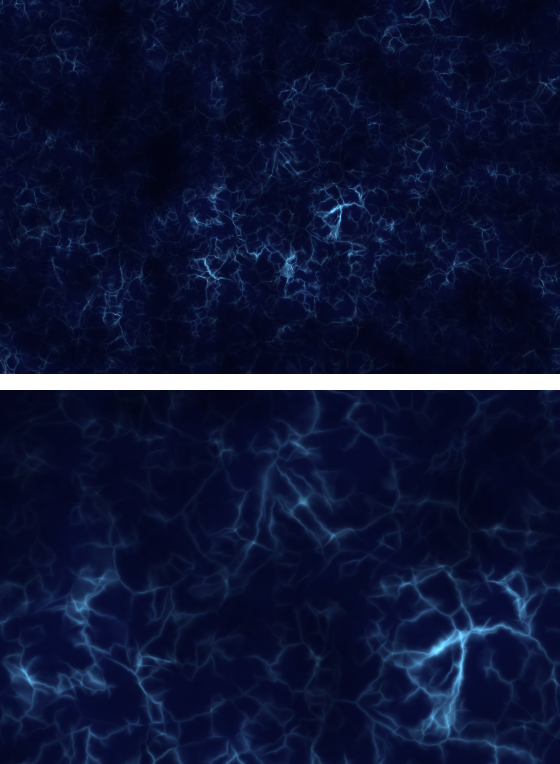
Top, the full canvas; bottom, a detail of the centre.
Reproduce this texture procedurally as a Shadertoy shader.

```glsl
// Deep blue cosmic web: thin, broken, glowing filaments over a mottled dark haze.
// Haze is layered gradient noise; filaments are jaggedly warped Voronoi borders
// at several scales, brightened where a broad density field is high.

const vec3 VOID_BLUE = vec3(0.007, 0.014, 0.083);
const vec3 HAZE_BLUE = vec3(0.025, 0.042, 0.190);
const vec3 THREAD_GLOW = vec3(0.075, 0.140, 0.150);
const float THREAD_RADIUS = 0.0018;

// Usual sine hash, two values in 0..1
vec2 hash2(vec2 cell) {
    vec2 k = vec2(dot(cell, vec2(127.1, 311.7)), dot(cell, vec2(269.5, 183.3)));
    return fract(sin(k) * 43758.5453);
}

vec2 gradientAt(vec2 cell) {
    float angle = 6.28319 * hash2(cell).x;
    return vec2(cos(angle), sin(angle));
}

// Gradient noise, centred on zero
float noise(vec2 p) {
    vec2 i = floor(p), f = fract(p);
    vec2 u = f * f * f * (f * (f * 6.0 - 15.0) + 10.0);
    vec2 e = vec2(1.0, 0.0);
    float low = mix(dot(gradientAt(i), f),
                    dot(gradientAt(i + e.xy), f - e.xy), u.x);
    float high = mix(dot(gradientAt(i + e.yx), f - e.yx),
                     dot(gradientAt(i + e.xx), f - e.xx), u.x);
    return mix(low, high, u.y);
}

float fbm(vec2 p, int octaves) {
    const mat2 TURN = mat2(0.8, 0.6, -0.6, 0.8);
    float sum = 0.0, amplitude = 1.0;
    for (int i = 0; i < octaves; i++) {
        sum += amplitude * noise(p);
        p = TURN * p * 2.03 + 17.3;
        amplitude *= 0.52;
    }
    return sum;
}

// Gap between the nearest two cell points: zero along the cell borders
float borderGap(vec2 p) {
    vec2 i = floor(p), f = fract(p);
    float nearest = 8.0, second = 8.0;
    for (int y = -1; y <= 1; y++) {
        for (int x = -1; x <= 1; x++) {
            vec2 cell = vec2(x, y);
            float d = length(cell + hash2(i + cell) - f);
            second = min(second, max(nearest, d));
            nearest = min(nearest, d);
        }
    }
    return second - nearest;
}

// One layer of threads, faded in and out along their length
float web(vec2 p, float frequency, float radius, float seed) {
    float line = exp(-borderGap(p * frequency + seed) / (2.0 * radius * frequency));
    float fade = smoothstep(-0.15, 0.45, noise(p * frequency * 0.6 + seed * 3.0));
    return line * fade;
}

void mainImage(out vec4 fragColor, in vec2 fragCoord) {
    vec2 p = fragCoord / iResolution.y;
    float radius = max(THREAD_RADIUS, 0.6 / iResolution.y);

    // Broad clusters and smaller voids
    float cluster = fbm(p * 2.2 + 4.7, 4);
    float patches = fbm(p * 8.0 + 31.0, 5);
    float density = exp(2.6 * cluster + 1.8 * patches);

    // Jagged bending shared by every thread layer
    vec2 bend = vec2(fbm(p * 10.0 + 52.0, 5), fbm(p * 10.0 + 87.0, 5));
    vec2 q = p + 0.022 * bend;

    // Coarse branches, twigs and fine hairs
    float branches = web(q, 13.0, radius, 3.1);
    float twigs = web(q + 0.006 * bend.yx, 29.0, radius, 11.7);
    float hairs = web(q - 0.005 * bend.yx, 57.0, radius, 23.9);
    float threads = 0.65 * branches + 0.55 * twigs + 0.40 * hairs;
    float knots = 2.0 * branches * twigs + 1.2 * twigs * hairs;
    float glow = density * (threads + knots);
    glow /= 1.0 + 0.12 * glow;

    // Mottled haze with faint grain
    float grain = noise(p * 130.0);
    float haze = 0.56 + 0.65 * cluster + 0.62 * patches + 0.16 * grain;
    vec3 color = mix(VOID_BLUE, HAZE_BLUE, clamp(haze, 0.0, 1.15));
    color += THREAD_GLOW * glow;

    fragColor = vec4(color, 1.0);
}
```
